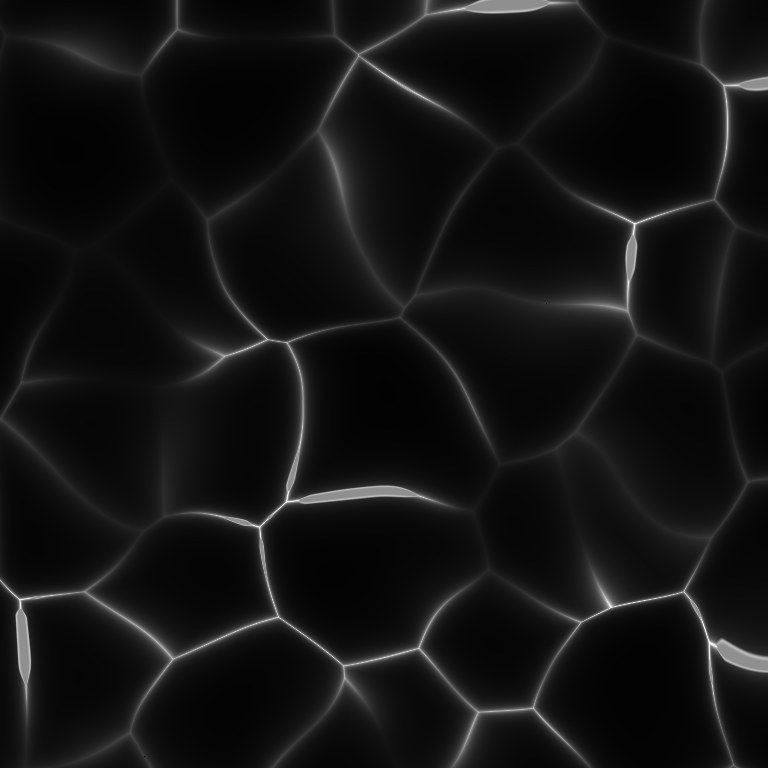
Write a WebGL 1 fragment shader that draws this texture.

```glsl
precision highp float;
// Dark rounded cells divided by glowing, caustic-like filaments with rare bright slivers.

uniform vec2 u_resolution;

const float CELLS = 5.3;          // cells across the canvas
const float JITTER = 0.86;        // irregularity of the cell centres
const float WARP = 0.42;          // bending of the filaments, in cells
const float WARP_FREQ = 1.05;     // bends per cell
const float FOCUS_FREQ = 6.0;     // changes of sharpness across the canvas
const float GLOW = 0.0016;        // light spread around a filament
const float WIDE = 0.030;         // core width of a blurred filament
const float THIN = 0.0008;        // core width of a focused filament
const float ROUNDING = 4.0;       // lower values fill the corners more
const float BLACK_LEVEL = 0.008;
const float SLIVER_START = 0.76;  // focus at which a filament opens up
const float SLIVER_FULL = 0.96;
const float SLIVER_WIDTH = 0.009;
const float SLIVER_FILL = 0.56;
const float SLIVER_RIM = 0.80;
const float MAX_LIGHT = 0.95;

vec2 hash2(vec2 p) {
  vec3 q = fract(vec3(p.xyx) * vec3(0.1031, 0.1030, 0.0973));
  q += dot(q, q.yzx + 33.33);
  return fract((q.xx + q.yz) * q.zy);
}

// Two independent channels of smooth value noise
vec2 noise2(vec2 p) {
  vec2 i = floor(p);
  vec2 f = fract(p);
  f = f * f * f * (f * (f * 6.0 - 15.0) + 10.0);
  vec2 low = mix(hash2(i), hash2(i + vec2(1.0, 0.0)), f.x);
  vec2 high = mix(hash2(i + vec2(0.0, 1.0)), hash2(i + 1.0), f.x);
  return mix(low, high, f.y);
}

vec2 cellCentre(vec2 cell) {
  return cell + 0.5 + JITTER * (hash2(cell + 41.0) - 0.5);
}

// Squared distance to the nearest cell centre
float nearestSquared(vec2 p) {
  float nearest = 100.0;
  for (int y = -2; y <= 2; y++) {
    for (int x = -2; x <= 2; x++) {
      vec2 r = cellCentre(floor(p) + vec2(float(x), float(y))) - p;
      nearest = min(nearest, dot(r, r));
    }
  }
  return nearest;
}

// x: combined glow, y: distance to the border, z: distance to the next border
vec3 filaments(vec2 p, float core) {
  float nearest = nearestSquared(p);
  float sum = 0.0;
  float first = 1.0;
  float second = 1.0;
  for (int y = -2; y <= 2; y++) {
    for (int x = -2; x <= 2; x++) {
      vec2 r = cellCentre(floor(p) + vec2(float(x), float(y))) - p;
      float gap = dot(r, r) - nearest;
      // The nearest centre itself has no gap and is skipped
      if (gap > 0.000001) {
        float d = 0.5 * gap / CELLS;
        sum += pow(GLOW / (d + core), ROUNDING);
        second = min(second, max(first, d));
        first = min(first, d);
      }
    }
  }
  return vec3(pow(sum, 1.0 / ROUNDING), first, second);
}

void main() {
  float shortSide = min(u_resolution.x, u_resolution.y);
  vec2 uv = gl_FragCoord.xy / shortSide;
  float pixel = 1.0 / shortSide;

  // Bent cell space
  vec2 p = uv * CELLS + 7.0;
  p += WARP * (noise2(p * WARP_FREQ + 19.0) - 0.5);

  // Focus: sharp filaments are bright, blurred ones fade away
  float focus = noise2(uv * FOCUS_FREQ + 63.0).x;
  float core = WIDE * pow(THIN / WIDE, focus);
  vec3 lines = filaments(p, core);
  float light = max(lines.x - BLACK_LEVEL, 0.006);

  // Slivers open along the most focused filaments, away from junctions
  float open = smoothstep(SLIVER_START, SLIVER_FULL, focus);
  float halfWidth = SLIVER_WIDTH * open * smoothstep(0.008, 0.035, lines.z);
  float inside = 1.0 - smoothstep(halfWidth - pixel, halfWidth + pixel, lines.y);
  inside *= smoothstep(0.0, 2.0 * pixel, halfWidth);
  float rim = smoothstep(0.5, 1.0, lines.y / max(halfWidth, pixel));
  light = mix(light, mix(SLIVER_FILL, SLIVER_RIM, rim), inside);

  gl_FragColor = vec4(vec3(min(light, MAX_LIGHT)), 1.0);
}
```
